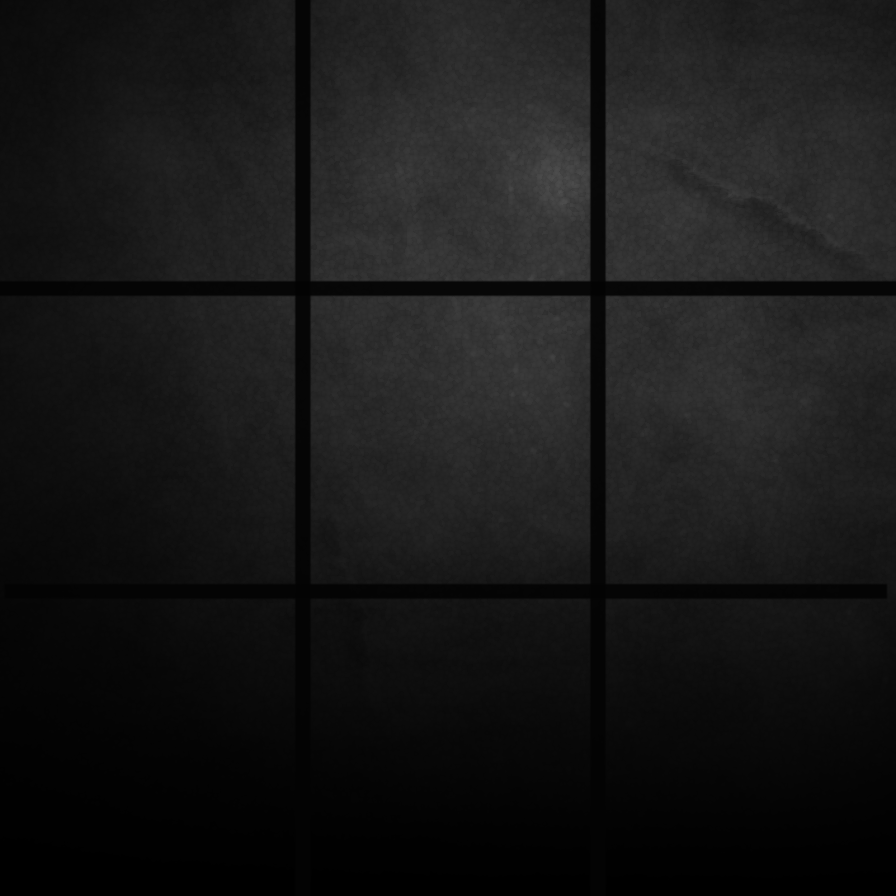
This texture is drawn by a three.js fragment shader. Its source:

```glsl
// Dark weathered plaster wall under a soft upper light, split into three by three panels by black bars.
varying vec2 vUv;

#define FIRST_BAR vec2(0.338, 0.340)
#define BAR_PITCH vec2(0.3294, 0.338)
#define BAR_WIDTH vec2(0.0170, 0.0163)
#define BAR_TONE 0.012
#define BAR_OPACITY 0.92
#define EDGE 0.0016
#define WALL_TONE 0.188
#define CLOUD_DEPTH 0.20
#define GRAIN_DEPTH 0.13
#define GRAIN_CELLS 190.0
#define GLOW_CENTER vec2(0.625, 0.805)

vec2 hash2(vec2 p) {
  vec3 q = fract(p.xyx * vec3(0.1031, 0.1030, 0.0973));
  q += dot(q, q.yzx + 33.33);
  return fract((q.xx + q.yz) * q.zy);
}

// Cellular noise: x is the distance to the nearest point, y its random value.
vec2 cells(vec2 p) {
  vec2 base = floor(p);
  vec2 nearest = vec2(8.0, 0.0);
  for (int j = -1; j <= 1; j++) {
    for (int i = -1; i <= 1; i++) {
      vec2 cell = base + vec2(float(i), float(j));
      vec2 rnd = hash2(cell + 40.0);
      float d = length(cell + rnd - p);
      if (d < nearest.x) nearest = vec2(d, fract(rnd.x * 7.3 + rnd.y * 3.1));
    }
  }
  return nearest;
}

// Layered sines, turned and warped at each octave.
float clouds(vec2 p) {
  mat2 turn = mat2(0.80, 0.60, -0.60, 0.80);
  float sum = 0.0;
  float amp = 0.5;
  for (int i = 0; i < 7; i++) {
    p = turn * p * 1.75 + vec2(1.7, 0.6);
    p += 0.55 * sin(p.yx * 1.1 + float(i));
    sum += amp * sin(p.x) * cos(p.y);
    amp *= 0.72;
  }
  return sum;
}

// Light fades towards the bottom, the left and the outer rim.
float wallLight(vec2 p) {
  float across = mix(0.28, 1.0, smoothstep(-0.05, 0.5, p.x));
  across *= 1.0 - 0.22 * smoothstep(0.82, 1.05, p.x);
  float rise = smoothstep(-0.02, 0.72, p.y);
  rise *= 1.0 - 0.28 * smoothstep(0.8, 1.02, p.y);
  return across * rise;
}

// Bright and dark sides of a wandering crack, at signed distance d.
float crack(float d, float along) {
  float ends = smoothstep(0.0, 0.05, along) * (1.0 - smoothstep(0.2, 0.3, along));
  float ridge = exp(-pow(d / 0.004, 2.0));
  float shade = exp(-pow((d + 0.016) / 0.014, 2.0));
  return ends * (0.16 * ridge - 0.20 * shade);
}

float bar(float d, float width) {
  return 1.0 - smoothstep(-EDGE, EDGE, abs(d) - 0.5 * width);
}

void main() {
  vec2 p = vUv;
  float stain = clouds(p * vec2(3.0, 3.6));
  float scuff = clouds(p * vec2(13.0, 17.0) + 5.0);
  vec2 grain = cells(p * GRAIN_CELLS);
  vec2 fleck = cells(p * 62.0 + 0.25 * scuff);

  // Plaster mottling, grain and sparse pale flecks
  float wear = 1.0 + CLOUD_DEPTH * stain + 0.5 * CLOUD_DEPTH * scuff;
  wear += GRAIN_DEPTH * (grain.y - 0.5) + GRAIN_DEPTH * (0.45 - grain.x);
  float fleckMask = step(0.91, fleck.y) * (1.0 - smoothstep(0.08, 0.34, fleck.x));
  wear += 0.22 * fleckMask * smoothstep(0.35, 0.7, p.x) * smoothstep(-0.1, 0.5, stain);

  // Two cracks: a falling one at upper right, a steep one below the middle
  float wander = 0.012 * scuff;
  wear += crack(p.y - 0.84 + 0.5 * (p.x - 0.72) + wander, p.x - 0.72);
  wear += 0.6 * crack(p.x - 0.375 + 0.25 * (p.y - 0.42) + wander, 0.45 - p.y);

  // Bright worn patch in the top middle panel
  vec2 glowOffset = (p - GLOW_CENTER) / vec2(0.045, 0.060);
  float glow = 0.40 * exp(-dot(glowOffset, glowOffset));
  float tone = WALL_TONE * wallLight(p) * wear * (1.0 + glow);

  // Two bars each way; the lower horizontal one stops short of the sides
  for (int i = 0; i < 2; i++) {
    vec2 d = p - FIRST_BAR - float(i) * BAR_PITCH;
    float upright = bar(d.x, BAR_WIDTH.x);
    float level = bar(d.y, BAR_WIDTH.y);
    if (i == 0) level *= bar(p.x - 0.4975, 0.985);
    tone = mix(tone, BAR_TONE, BAR_OPACITY * upright);
    tone = mix(tone, BAR_TONE, BAR_OPACITY * level);
  }
  gl_FragColor = vec4(vec3(max(tone, 0.0)), 1.0);
}
```
